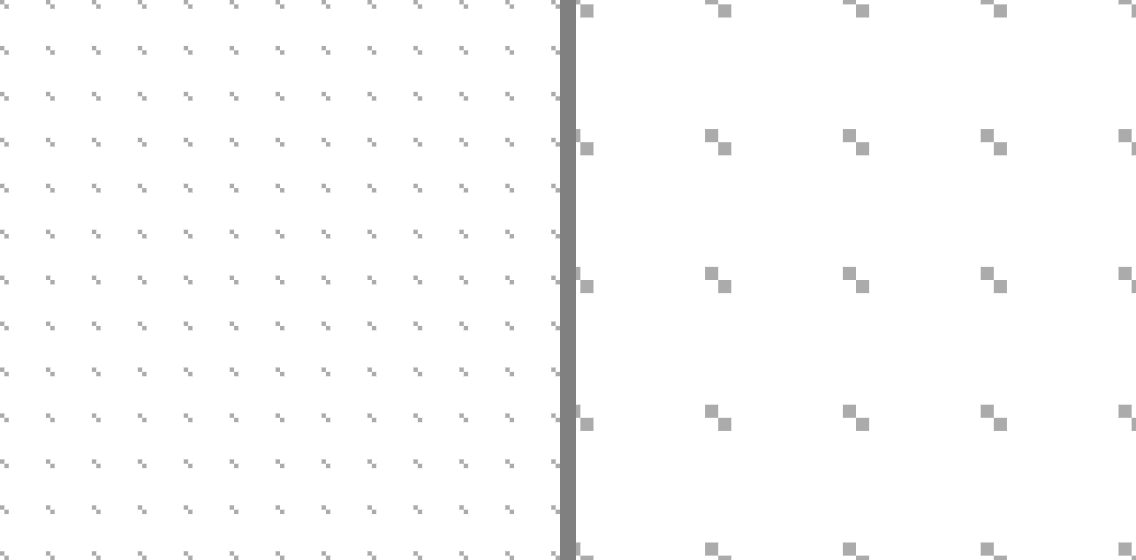
Left, the full canvas; right, a detail of the centre.
A Shadertoy shader for this pattern:

```glsl
// Sparse grid of small grey motifs, each two squares touching corner to corner, on white.

const float SQUARES_ACROSS = 128.0; // canvas height measured in motif squares
const float PITCH = 10.5;           // distance between motifs, in squares
const vec3 PAPER = vec3(1.0);
const vec3 INK = vec3(0.67);

// Signed distance to an axis-aligned square, with sharp corners
float squareDistance(vec2 p, vec2 center, float halfSide) {
    vec2 d = abs(p - center) - halfSide;
    return max(d.x, d.y);
}

// Repeat the plane in cells centered on the origin
vec2 repeatCentered(vec2 p, float pitch) {
    return mod(p + 0.5 * pitch, pitch) - 0.5 * pitch;
}

// Two squares stepping diagonally down to the right (y points down)
float diagonalPair(vec2 p, float side) {
    vec2 offset = vec2(0.5 * side);
    return min(squareDistance(p, -offset, 0.5 * side),
               squareDistance(p, offset, 0.5 * side));
}

// Edge coverage smoothed over one pixel
float coverage(float dist, float pixel) {
    return clamp(0.5 - dist / pixel, 0.0, 1.0);
}

void mainImage(out vec4 fragColor, in vec2 fragCoord) {
    float pixel = SQUARES_ACROSS / iResolution.y;

    // Measure from the top left corner, in motif squares
    vec2 p = vec2(fragCoord.x, iResolution.y - fragCoord.y) * pixel;

    // The first motif sits flush with the corner
    vec2 cell = repeatCentered(p - 1.0, PITCH);
    float ink = coverage(diagonalPair(cell, 1.0), pixel);

    fragColor = vec4(mix(PAPER, INK, ink), 1.0);
}
```
